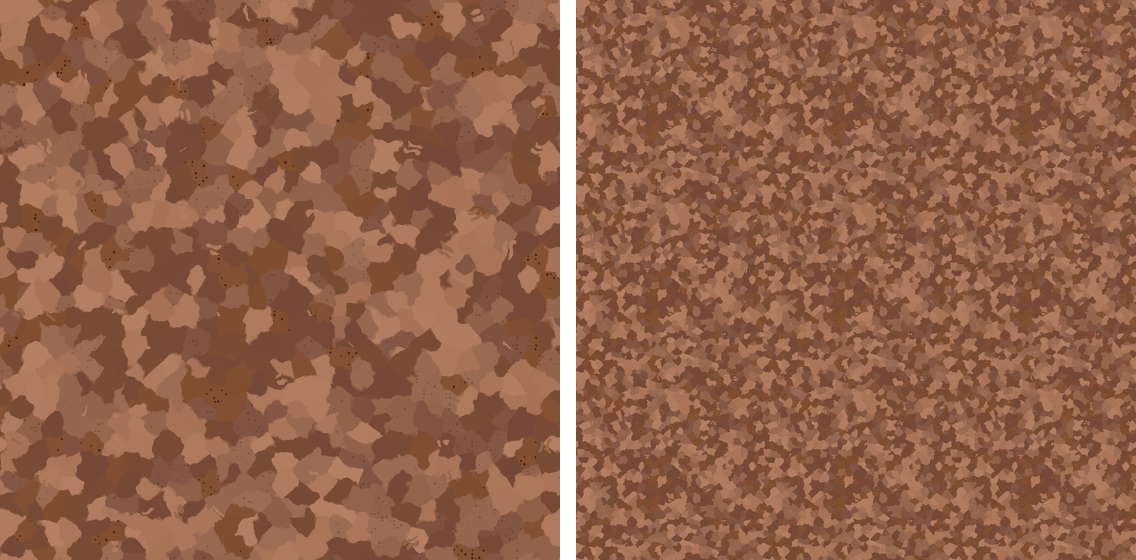
Left, the tile; right, the same tile 3 across and 3 down.
This texture is drawn by a Shadertoy shader. Its source:

```glsl
// Tiling mosaic of packed terracotta grains in four brown tones.
// Weighted, stretched cellular noise with sine-wobbled borders makes the grains;
// a few thin chips and fine dark specks are laid over them.

const float GRAINS = 27.0;   // grains across the tile
const float CHIPS = 17.0;    // chip slots across the tile
const float SPECKS = 150.0;  // speck slots across the tile

vec3 hash3(vec2 cell, float seed) {
    vec3 q = fract((cell.xyx + seed * 17.3) * vec3(0.1031, 0.1030, 0.0973));
    q += dot(q, q.yxz + 33.33);
    return fract((q.xxy + q.yzz) * q.zyx);
}

mat2 rotation(float angle) {
    float c = cos(angle), s = sin(angle);
    return mat2(c, -s, s, c);
}

// Layered sines with whole frequencies, so the wobble wraps
vec2 wobble(vec2 uv) {
    vec2 p = 6.2831853 * uv, sum = vec2(0.0);
    float freq = 22.0, amp = 0.085;
    for (int i = 0; i < 3; i++) {
        vec2 bend = 2.0 * sin(p * floor(freq * 0.6) + float(i) * 1.7);
        sum += amp * sin(p.yx * freq + bend + vec2(0.4, 2.1));
        freq = freq * 2.0 + 3.0;
        amp *= 0.4;
    }
    return sum;
}

// Tone of a grain in rgb, strength of its specks in alpha
vec4 grainColor(vec2 cell) {
    vec3 h = hash3(cell, 3.0);
    float shade = h.y - 0.5;
    float speckled = step(0.5, h.z);
    if (h.x < 0.29) return vec4(vec3(0.68, 0.47, 0.36) + 0.055 * shade, 0.0);
    if (h.x < 0.50) return vec4(vec3(0.59, 0.40, 0.31) + 0.055 * shade, 0.25 * speckled);
    if (h.x < 0.76) return vec4(vec3(0.47, 0.29, 0.21) + vec3(0.02, 0.02, -0.01) * shade, 0.0);
    if (h.x < 0.89) return vec4(vec3(0.51, 0.31, 0.195) + 0.02 * shade, 0.9 * speckled);
    return vec4(vec3(0.51, 0.335, 0.26) + 0.03 * shade, 0.3 * speckled);
}

// Nearest two grains, blended across one pixel at their border
vec4 grains(vec2 uv, float pixel) {
    vec2 p = uv * GRAINS + wobble(uv);
    vec2 base = floor(p), first = base, second = base;
    float d1 = 9.0, d2 = 9.0;
    for (int y = -2; y <= 2; y++) {
        for (int x = -2; x <= 2; x++) {
            vec2 cell = base + vec2(x, y);
            vec2 id = mod(cell, GRAINS);
            vec3 place = hash3(id, 1.0);
            vec3 form = hash3(id, 2.0);
            vec2 offset = rotation(6.2831853 * place.z) * (cell + place.xy - p);
            float stretch = 1.0 + 0.35 * form.x;
            float d = length(offset * vec2(stretch, 1.0 / stretch)) - 0.32 * form.y;
            if (d < d1) {
                d2 = d1;
                second = first;
                d1 = d;
                first = id;
            } else if (d < d2) {
                d2 = d;
                second = id;
            }
        }
    }
    float inside = 0.5 + 0.5 * smoothstep(0.0, 1.4 * GRAINS * pixel, d2 - d1);
    return mix(grainColor(second), grainColor(first), inside);
}

// Coverage of sparse slivers, some of them split into parallel pairs
float chips(vec2 uv, float pixel, out vec2 cell) {
    vec2 p = uv * CHIPS + 0.6 * wobble(uv);
    cell = mod(floor(p), CHIPS);
    vec3 place = hash3(cell, 5.0);
    vec3 form = hash3(cell, 6.0);
    vec2 q = rotation(3.1415927 * place.z) * (fract(p) - 0.4 - 0.2 * place.xy);
    q.y = abs(q.y) - 0.1 * step(0.6, form.z);
    q.x = max(abs(q.x) - mix(0.04, 0.2, form.y), 0.0);
    float edge = length(q) - mix(0.035, 0.065, form.z);
    float soft = 0.7 * CHIPS * pixel;
    return step(form.x, 0.2) * (1.0 - smoothstep(-soft, soft, edge));
}

// Coverage of tiny dots of varied size
float specks(vec2 uv, float pixel) {
    vec2 p = uv * SPECKS;
    vec2 cell = mod(floor(p), SPECKS);
    vec3 place = hash3(cell, 8.0);
    vec3 form = hash3(cell, 9.0);
    float edge = length(fract(p) - 0.35 - 0.3 * place.xy) - mix(0.14, 0.34, form.y);
    float soft = 0.6 * SPECKS * pixel;
    return step(form.x, 0.13) * (1.0 - smoothstep(-soft, soft, edge));
}

void mainImage(out vec4 fragColor, in vec2 fragCoord) {
    vec2 uv = fragCoord / iResolution.xy;
    float pixel = 1.0 / iResolution.y;
    vec4 grain = grains(uv, pixel);

    // Chips are pale or mid brown
    vec2 chipCell;
    float chip = chips(uv, pixel, chipCell);
    vec3 chipColor = mix(vec3(0.59, 0.40, 0.30), vec3(0.69, 0.48, 0.37),
                         step(0.4, hash3(chipCell, 7.0).x));
    grain = mix(grain, vec4(chipColor, 0.0), chip);

    vec3 color = mix(grain.rgb, vec3(0.24, 0.11, 0.05), grain.a * specks(uv, pixel));
    fragColor = vec4(color, 1.0);
}
```
